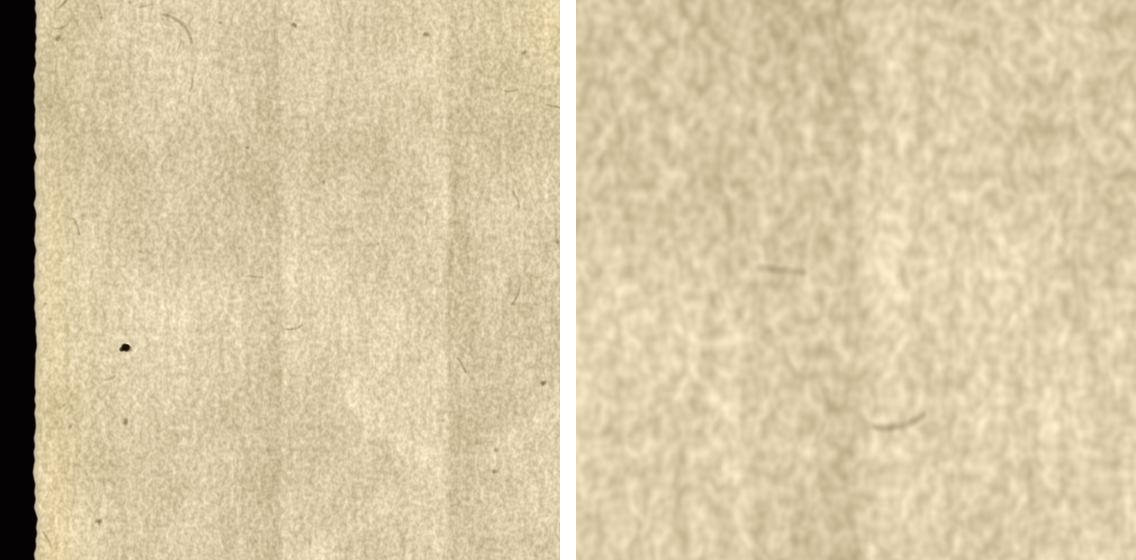
Left, the full canvas; right, a detail of the centre.
Give the GLSL for this texture, as a Shadertoy shader.

```glsl
// Old tan paper with soft vertical folds, fibres and specks, torn along a black left margin.

const vec3 PAPER = vec3(0.853, 0.793, 0.655);
const vec3 MARGIN = vec3(0.015, 0.008, 0.008);
const vec3 RIM = vec3(0.79, 0.73, 0.66);
const vec3 STAIN = vec3(0.025, 0.012, -0.035);
const vec3 INK = vec3(0.10, 0.07, 0.03);
const float EDGE_X = 0.0625;
const float GRAIN = 0.17;
const float CLOUD = 0.07;
const float STREAK = 0.055;
const float FOLD = 0.042;
const float CREASE = 0.045;
const int FIBRES = 26;
const int SPECKS = 22;
const vec2 HOLE = vec2(0.225, 0.379);

vec2 hash2(vec2 p) {
    vec3 q = fract(p.xyx * vec3(0.1031, 0.1030, 0.0973));
    q += dot(q, q.yzx + 33.33);
    return fract((q.xx + q.yz) * q.zy);
}

float cornerDot(vec2 cell, vec2 offset) {
    float angle = 6.2832 * hash2(cell + 71.0).x;
    return dot(vec2(cos(angle), sin(angle)), offset);
}

// Gradient noise, roughly -0.7 to 0.7
float noise(vec2 p) {
    vec2 i = floor(p), f = p - i;
    vec2 u = f * f * f * (f * (f * 6.0 - 15.0) + 10.0);
    vec2 e = vec2(1.0, 0.0);
    float low = mix(cornerDot(i, f), cornerDot(i + e, f - e), u.x);
    float high = mix(cornerDot(i + e.yx, f - e.yx), cornerDot(i + 1.0, f - 1.0), u.x);
    return mix(low, high, u.y);
}

// Soft curved stroke centred on the origin
float stroke(vec2 p, float angle, float halfLength, float bend, float width) {
    float c = cos(angle), s = sin(angle);
    p = vec2(c * p.x + s * p.y, c * p.y - s * p.x);
    p.y += bend * p.x * p.x;
    float d = length(vec2(max(abs(p.x) - halfLength, 0.0), p.y));
    return 1.0 - smoothstep(0.0, width, d);
}

// Bright on one side, dark on the other; side = 1 puts the light on the right
float fold(vec2 uv, float x, float side) {
    float d = (uv.x - x + 0.008 * noise(vec2(x * 9.0, uv.y * 5.0))) * side;
    float light = smoothstep(-0.006, 0.008, d);
    float fade = mix(exp(-abs(d) / 0.045), exp(-abs(d) / 0.065), light);
    float strength = 0.8 + 1.1 * noise(vec2(x * 17.0, uv.y * 3.0));
    return (2.0 * light - 1.0) * fade * strength;
}

float crease(vec2 uv, vec2 a, vec2 b) {
    vec2 p = uv - a, ab = b - a;
    float t = clamp(dot(p, ab) / dot(ab, ab), 0.0, 1.0);
    float d = length(p - ab * t) + 0.012 * noise(uv * 28.0);
    return exp(-d * d / 0.00032) * (0.75 + 0.8 * noise(uv * 17.0));
}

float paperTone(vec2 uv) {
    vec2 warp = 0.003 * vec2(noise(uv * 45.0), noise(uv * 45.0 + 19.0));
    vec2 p = uv + warp;
    float grain = 0.65 * noise(p * vec2(105.0, 74.0)) + 0.55 * noise(p * vec2(185.0, 150.0) + 7.0);
    float cloud = noise(uv * vec2(5.0, 3.5) + 3.0) + 0.6 * noise(uv * vec2(15.0, 10.0));
    float streak = noise(p * vec2(62.0, 13.0) + 40.0);
    float tone = GRAIN * grain + CLOUD * cloud + STREAK * streak;

    tone += FOLD * (fold(uv, 0.5, 1.0) + fold(uv, 0.8, -1.0));
    float creases = crease(uv, vec2(0.62, 0.30), vec2(0.80, 0.15));
    creases += crease(uv, vec2(0.82, 0.17), vec2(1.02, 0.28));
    creases += crease(uv, vec2(0.87, 0.12), vec2(0.94, -0.02));
    creases += crease(uv, vec2(0.57, 0.01), vec2(0.70, 0.12));
    return tone + CREASE * creases;
}

// Darkening from scattered fibres and specks
float blemishes(vec2 uv) {
    float dark = 0.16 * stroke(uv - vec2(0.325, 0.957), -0.78, 0.035, 9.0, 0.006);
    for (int i = 0; i < FIBRES; i++) {
        vec2 pos = hash2(vec2(float(i), 5.0));
        vec2 shape = hash2(vec2(float(i), 23.0));
        float mark = stroke(uv - pos, 6.2832 * shape.x, 0.004 + 0.013 * shape.y, 30.0 * (shape.x - 0.5), 0.004);
        dark += mark * (0.06 + 0.09 * shape.y);
    }
    for (int i = 0; i < SPECKS; i++) {
        vec2 pos = hash2(vec2(float(i), 47.0));
        float size = hash2(vec2(float(i), 61.0)).x;
        float d = length(uv - pos) + 0.003 * noise(uv * 150.0);
        dark += (0.10 + 0.18 * size) * (1.0 - smoothstep(0.0, 0.004 + 0.005 * size, d));
    }
    return dark;
}

void mainImage(out vec4 fragColor, in vec2 fragCoord) {
    vec2 uv = fragCoord / iResolution.xy;
    float soft = max(0.0025, 1.0 / iResolution.x);

    vec3 color = PAPER + paperTone(uv) * vec3(1.0, 1.0, 1.04);
    float warmth = exp(-abs(uv.x - 0.10) / 0.05) * (1.0 - 0.7 * uv.y);
    warmth += exp(-length(uv - vec2(1.0, 0.95)) / 0.09);
    color += STAIN * warmth;
    color -= blemishes(uv) * vec3(1.0, 1.0, 0.9);

    // Small hole with a pale lower lip
    vec2 h = uv - HOLE;
    color += 0.07 * stroke(h - vec2(0.008, -0.011), 0.5, 0.008, 0.0, 0.008);
    float hole = length(h * vec2(0.6, 1.0) + vec2(0.0, 25.0 * h.x * h.x)) + 0.003 * noise(uv * 110.0);
    color = mix(INK, color, smoothstep(0.004, 0.0085, hole));

    // Torn edge and margin
    float tear = 0.006 * noise(vec2(2.0, uv.y * 9.0)) + 0.005 * noise(vec2(8.0, uv.y * 48.0));
    float inside = uv.x - EDGE_X - tear;
    color = mix(color, RIM, 0.75 * (1.0 - smoothstep(0.002, 0.011, inside)));
    color = mix(MARGIN, color, smoothstep(-soft, soft, inside));
    fragColor = vec4(clamp(color, 0.0, 1.0), 1.0);
}
```
